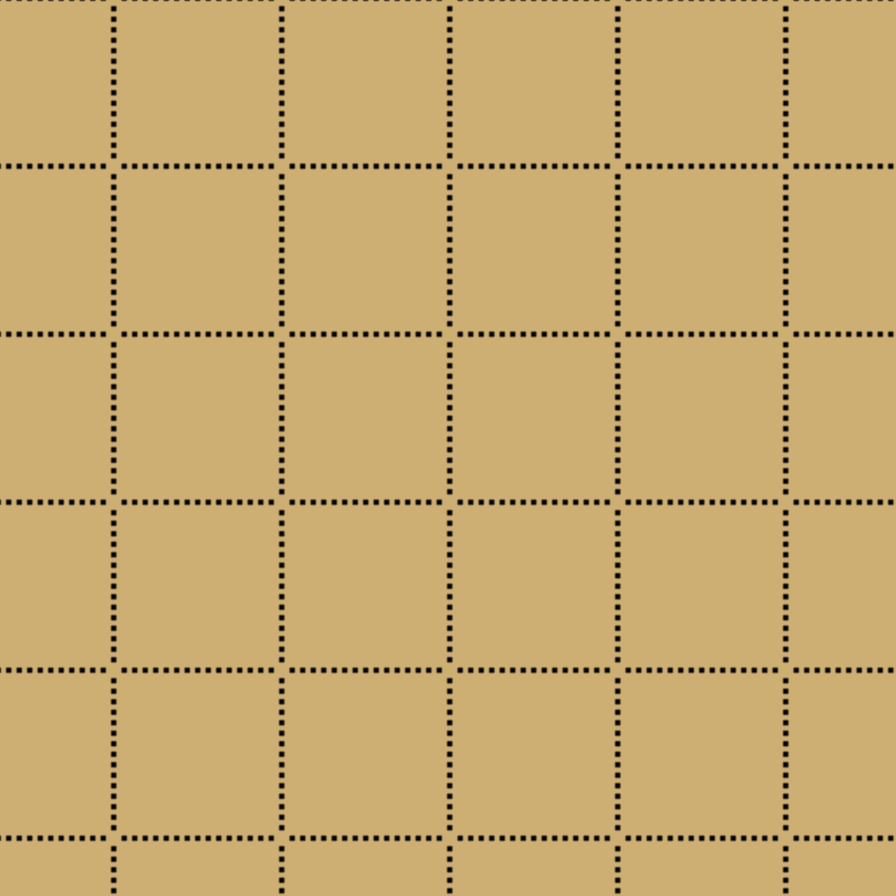
Give the GLSL for this pattern, as a Shadertoy shader.

```glsl
// Square grid of dotted black lines on plain tan paper.
// The canvas is a fine lattice of dot sites; only sites lying on a grid row
// or column are inked, and the crossings themselves are left open.

const float CELL = 0.1875;                     // grid spacing, canvas heights
const float DOTS_PER_CELL = 16.0;
const vec2  CROSSING = vec2(0.12695, 0.06445); // one grid crossing
const float DOT_HALF = 0.0029;                 // half width of a dot
const float DOT_ROUND = 0.0015;                // corner radius of a dot
const float DOT_SOFT = 0.0018;                 // half width of the soft edge
const vec3  PAPER = vec3(0.804, 0.682, 0.451);
const vec3  INK = vec3(0.0);

float roundedSquare(vec2 p, float halfSize, float radius) {
    vec2 d = abs(p) - halfSize + radius;
    return length(max(d, 0.0)) + min(max(d.x, d.y), 0.0) - radius;
}

// 1 where a site lies on a row or a column, 0 elsewhere and at crossings
float inkedSite(vec2 site) {
    vec2 onLine = 1.0 - step(0.5, mod(site + 0.25, DOTS_PER_CELL));
    return abs(onLine.x - onLine.y);
}

void mainImage(out vec4 fragColor, in vec2 fragCoord) {
    vec2 p = fragCoord / iResolution.y - CROSSING;

    // Nearest dot site and the offset from it
    float pitch = CELL / DOTS_PER_CELL;
    vec2 site = floor(p / pitch + 0.5);
    vec2 offset = p - site * pitch;

    // Soft-edged dot, never sharper than a pixel
    float soft = max(DOT_SOFT, 0.7 / iResolution.y);
    float dist = roundedSquare(offset, DOT_HALF, DOT_ROUND);
    float dotMask = 1.0 - smoothstep(-soft, soft, dist);

    fragColor = vec4(mix(PAPER, INK, dotMask * inkedSite(site)), 1.0);
}
```
